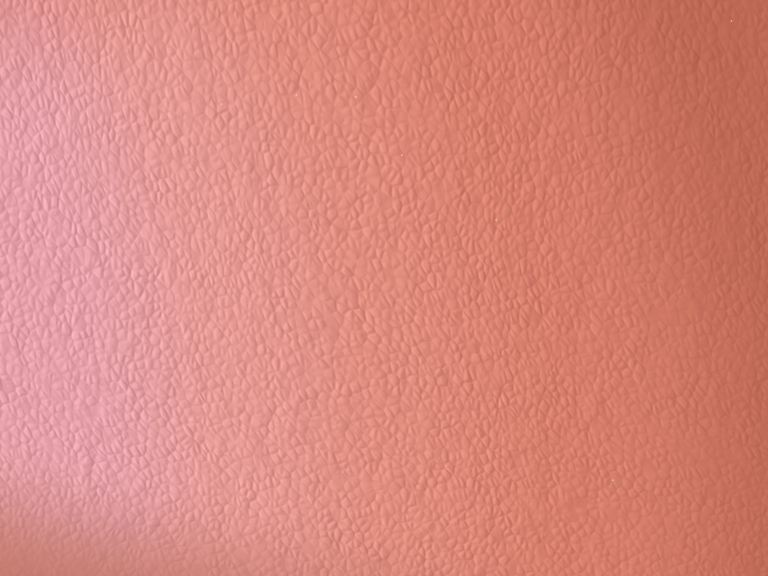
A Shadertoy shader for this texture:

```glsl
// Soft pink leather with a fine pebbled grain, lit from the left.

const vec3 LILAC  = vec3(0.895, 0.625, 0.66);
const vec3 PINK   = vec3(0.895, 0.60, 0.58);
const vec3 SALMON = vec3(0.875, 0.55, 0.495);
const vec3 CORAL  = vec3(0.835, 0.49, 0.42);
const vec3 RUST   = vec3(0.74, 0.41, 0.33);
const vec3 CORNER = vec3(0.77, 0.48, 0.43);

const vec2  GRAIN_DENSITY = vec2(74.0, 46.0);     // pebbles per canvas height
const mat2  GRID_TURN     = mat2(0.82, 0.57, -0.57, 0.82);
const vec2  LIGHT_STEP    = vec2(0.0018, -0.0006);
const float RELIEF        = 0.25;
const float CREASE_DEPTH  = 0.045;
const float CREASE_WIDTH  = 0.7;
const float UNDULATION    = 0.7;
const float SPECK_GRID    = 9.0;
const float SPECK_CHANCE  = 0.05;
const float SPECK_RADIUS  = 0.0024;

float hash(vec2 p) {
    return fract(sin(dot(p, vec2(127.1, 311.7))) * 43758.5453);
}

vec2 hash2(vec2 p) {
    return vec2(hash(p), hash(p + 57.3));
}

float noise(vec2 p) {
    vec2 i = floor(p), f = fract(p);
    f = f * f * (3.0 - 2.0 * f);
    return mix(mix(hash(i), hash(i + vec2(1, 0)), f.x),
               mix(hash(i + vec2(0, 1)), hash(i + vec2(1, 1)), f.x), f.y);
}

// Hide relief: x is the full height, y the pebbles alone
vec2 hideHeight(vec2 p) {
    p.y -= 0.22 * (1.0 - p.y) * (1.0 - p.y);      // finer towards the bottom
    p.x += 0.16 * p.y + 0.05 * noise(p * 4.0);    // wandering lean
    vec2 q = GRID_TURN * (p * GRAIN_DENSITY);     // turned to hide the grid
    q += 0.4 * vec2(noise(q * 0.7), noise(q * 0.7 + 31.0));
    vec2 cell = floor(q), f = fract(q);
    float nearest = 8.0, second = 8.0;
    for (int y = -1; y <= 1; y++) {
        for (int x = -1; x <= 1; x++) {
            vec2 o = vec2(x, y);
            float d = length(o + hash2(cell + o) - f);
            second = min(second, max(nearest, d));
            nearest = min(nearest, d);
        }
    }
    float pebble = smoothstep(0.0, CREASE_WIDTH, second - nearest);
    float dome = 1.0 - nearest * nearest;
    float depth = mix(0.35, 1.0, noise(q * 0.6 + 9.0));
    float grain = 1.0 + (0.65 * pebble + 0.5 * dome - 1.15) * depth;
    float swell = noise(q + 17.0) + 0.7 * noise(q * 0.5 + 5.0) + 0.3 * noise(q * 1.9 + 43.0);
    return vec2(grain + UNDULATION * swell, grain);
}

// Broad colour falloff from the lit left to the shaded right
vec3 lightFalloff(vec2 uv) {
    float t = uv.x + 0.13 * (uv.y - 0.45) + 0.22 * pow(abs(uv.y - 0.47), 2.0);
    t += 0.03 * (noise(uv * 3.0) - 0.5);
    vec3 c = mix(LILAC, PINK, smoothstep(0.10, 0.29, t));
    c = mix(c, SALMON, smoothstep(0.27, 0.50, t));
    c = mix(c, CORAL, smoothstep(0.46, 0.76, t));
    c = mix(c, RUST, smoothstep(0.76, 1.04, t));
    float lowerLeft = smoothstep(0.24, -0.02, uv.y + 0.3 * uv.x);
    float upperLeft = smoothstep(0.75, 1.1, uv.y - 0.5 * uv.x);
    c = mix(c, CORNER, lowerLeft);
    return mix(c, CORAL, 0.45 * upperLeft);
}

// Sparse pale dust
float dust(vec2 p) {
    vec2 q = p * SPECK_GRID, cell = floor(q);
    vec2 centre = (cell + 0.2 + 0.6 * hash2(cell + 3.0)) / SPECK_GRID;
    float present = step(hash(cell + 71.0), SPECK_CHANCE);
    return present * smoothstep(SPECK_RADIUS, 0.3 * SPECK_RADIUS, distance(p, centre));
}

void mainImage(out vec4 fragColor, in vec2 fragCoord) {
    vec2 uv = fragCoord / iResolution.xy;
    vec2 p = fragCoord / iResolution.y;

    // Relief fades where the hide leaves the focal plane
    float focus = mix(1.0, 0.6, smoothstep(0.6, 1.0, uv.x));
    focus *= mix(0.25, 1.0, smoothstep(0.0, 0.25, uv.y + 0.35 * uv.x));

    vec2 ahead = hideHeight(p + LIGHT_STEP);
    vec2 behind = hideHeight(p - LIGHT_STEP);
    float slope = ahead.x - behind.x;
    float crease = 1.0 - 0.5 * (ahead.y + behind.y);
    float shade = RELIEF * slope / (1.0 + 0.6 * abs(slope)) - CREASE_DEPTH * (crease - 0.35);

    vec3 color = lightFalloff(uv) * (1.0 + focus * shade * vec3(0.8, 1.15, 1.15));
    color = mix(color, vec3(0.95, 0.82, 0.84), 0.6 * dust(p));
    fragColor = vec4(color, 1.0);
}
```
